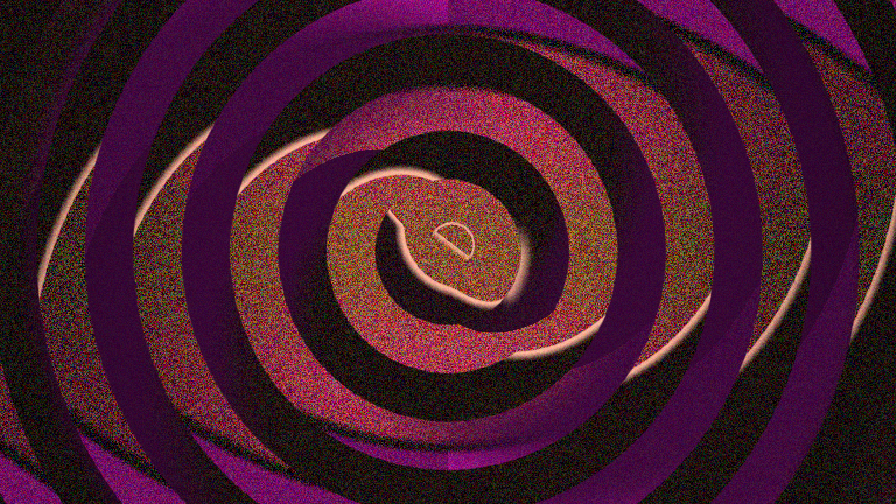
Reproduce this background procedurally as a WebGL 2 fragment shader.

```glsl
#version 300 es
precision highp float;
// Grainy concentric rings, each split by a spiralling cream crest into lit and shaded halves.
uniform vec2 u_resolution;
out vec4 outColor;

const float PI = 3.14159265;
const float TAU = 2.0 * PI;
const float RING = 0.0961;         // ring width, in canvas heights
const float CREST_WIDTH = 0.016;
const float SPIRAL_TWIST = 0.637;
const float SPIRAL_RADIUS = 0.88;
const float GRAIN_ROWS = 432.0;
const vec3 OLIVE = vec3(0.47, 0.27, 0.17);
const vec3 PINK = vec3(0.60, 0.19, 0.29);
const vec3 MAGENTA = vec3(0.68, 0.06, 0.57);
const vec3 PURPLE = vec3(0.22, 0.03, 0.21);
const vec3 SHADOW = vec3(0.115, 0.065, 0.055);
const vec3 CREAM = vec3(0.98, 0.70, 0.60);

vec3 hash3(vec2 cell) {
    vec3 h = fract(cell.xyx * vec3(0.1031, 0.1030, 0.0973));
    h += dot(h, h.yxz + 33.33);
    return fract((h.xxy + h.yzz) * h.zyx);
}

// Signed distance to the rounded crest inside the innermost ring, positive when lit
float innerCrest(vec2 p) {
    vec2 c = p - vec2(0.032, 0.046);
    float a = atan(c.y, c.x);
    float flare = smoothstep(-1.85, -1.05, a) * (1.0 - smoothstep(2.8, PI, a));
    return 0.124 + 0.04 * flare - length(c);
}

// Colour in rgb, grain strength in a. Alternate rings are turned by half a turn.
vec4 ringLayer(vec2 p, float index, float px) {
    float n = max(index, 1.0);
    float r = max(length(p), 0.001);
    float f = clamp(r / RING + 0.5 - n, 0.0, 1.0);
    vec2 q = mod(n, 2.0) > 0.5 ? p : -p;

    // Angle measured from the crest, which sweeps across the ring
    float sweep = 0.33 + 2.3 / (n * n);
    float crest = SPIRAL_TWIST * log(n * RING / SPIRAL_RADIUS) + (f - 0.5) * sweep;
    float rel = mod(atan(q.y, q.x) - crest, TAU);
    float signedRel = rel > PI ? rel - TAU : rel;
    float slope = r * sweep / RING;
    float d = signedRel * r / sqrt(1.0 + slope * slope);
    float edge = px / r;
    float isLit = smoothstep(-edge, edge, signedRel)
                * (1.0 - smoothstep(PI - edge, PI, rel));
    if (n < 1.5) {
        d = innerCrest(p);
        isLit = smoothstep(-px, px, d);
        rel = d > 0.0 ? 0.8 : 4.2;
    }

    // Lit half: olive at the axis, pink higher up, magenta past a dark streak
    float rim = smoothstep(0.79, 0.87, r);
    float height = abs(q.y);
    vec3 lit = mix(OLIVE, PINK, smoothstep(0.02, 0.27, height));
    lit *= mix(1.15, 0.52, smoothstep(0.15, 0.8, r));
    float streak = q.y - (0.455 - 0.12 * f);
    lit *= 1.0 - 0.85 * smoothstep(-0.05, 0.0, streak);
    float seam = mix(1.0, 0.65, smoothstep(-px, px, q.x));
    float above = smoothstep(0.0, 0.035, streak);
    lit = mix(lit, MAGENTA * seam, above);
    float fade = smoothstep(1.65, 2.6, rel) * smoothstep(0.2, 0.42, r);
    lit = mix(lit, mix(PURPLE * 1.15, SHADOW, rim), fade);
    float litGrain = mix(mix(0.55, 0.32, above), mix(0.12, 0.3, rim), fade);

    // Shaded half: smooth purple turning to grainy shadow before the next crest
    float dusk = smoothstep(3.65, 4.4, rel);
    dusk = max(dusk, 0.6 * (1.0 - smoothstep(0.12, 0.3, r)));
    dusk = max(dusk, rim);
    vec3 shade = mix(PURPLE, SHADOW, dusk);
    shade *= mix(1.0, 0.8, smoothstep(0.45, 0.95, r));
    float shadeGrain = mix(0.07, 0.29, dusk);
    vec4 layer = mix(vec4(shade, shadeGrain), vec4(lit, litGrain), isLit);

    // Cream crest with a soft outer side and a crisp inner one
    float outer = smoothstep(-CREST_WIDTH, 0.002, d);
    float inner = 1.0 - smoothstep(0.004, 0.004 + 2.0 * px, d);
    float glow = outer * inner * mix(1.0, 0.75, smoothstep(0.3, 0.8, r));
    return mix(layer, vec4(CREAM, 0.12), glow);
}

// Middle: a small half disc, and a soft cream rim on the right of the inner ring
vec4 drawCore(vec4 base, vec2 p, float px) {
    vec2 c = p - vec2(0.008, 0.014);
    vec2 along = normalize(vec2(0.8, -0.6));
    float t = dot(c, along);
    float side = dot(c, vec2(-along.y, along.x));
    float radius = 0.043;
    float disc = length(c) - radius;
    float upper = smoothstep(-px, px, side);
    float arc = (1.0 - smoothstep(0.001, 0.001 + 1.5 * px, abs(disc))) * upper;
    float chord = smoothstep(-0.012, 0.0, side) * (1.0 - smoothstep(0.001, 0.001 + px, side));
    chord *= 1.0 - smoothstep(radius - px, radius + px, abs(t));

    float a = atan(p.y, p.x);
    float gap = length(p) - 1.5 * RING;
    float rim = smoothstep(-px, px, gap) * (1.0 - smoothstep(0.0, 0.03, gap));
    rim *= smoothstep(-0.8, -0.55, a) * (1.0 - smoothstep(-0.1, 0.5, a));
    return mix(base, vec4(CREAM, 0.15), max(max(arc, chord), rim) * 0.85);
}

void main() {
    vec2 p = (gl_FragCoord.xy - 0.5 * u_resolution) / u_resolution.y;
    float px = 1.0 / u_resolution.y;

    // Blend the two nearest rings across their shared edge
    float t = length(p) / RING;
    float n = floor(t);
    float edge = smoothstep(-px, px, (fract(t) - 0.5) * RING);
    vec4 layer = mix(ringLayer(p, n, px), ringLayer(p, n + 1.0, px), edge);
    layer = drawCore(layer, p, px);

    // Coloured grain on a fixed grid
    vec3 grain = hash3(floor(gl_FragCoord.xy / u_resolution.y * GRAIN_ROWS) + 17.0) - 0.5;
    outColor = vec4(clamp(layer.rgb + grain * layer.a, 0.0, 1.0), 1.0);
}
```
